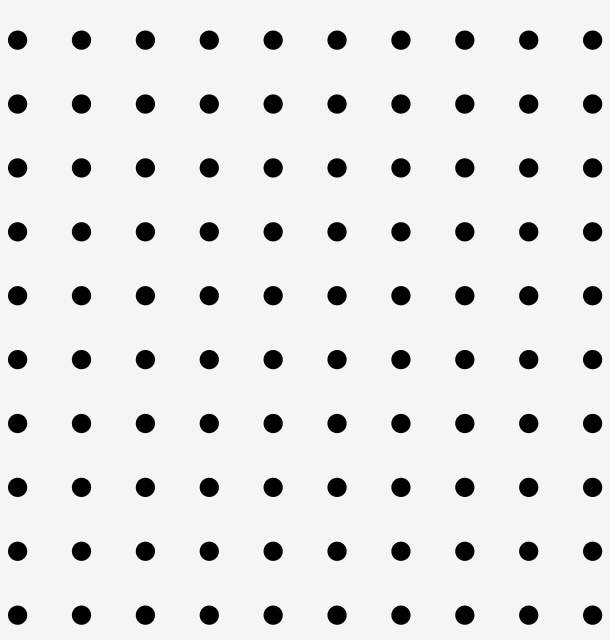
Reproduce this pattern procedurally as a Shadertoy shader.

```glsl
// Square grid of black dots on a pale grey ground, ten across and ten down.

void mainImage(out vec4 fragColor, in vec2 fragCoord) {
    // Canvas height is one unit
    vec2 position = fragCoord / iResolution.y;
    float pixel = 1.0 / iResolution.y;

    // Offset from the nearest dot centre
    float spacing = 0.09983;
    vec2 firstDot = vec2(0.0275, 0.0388);
    vec2 offset = (fract((position - firstDot) / spacing + 0.5) - 0.5) * spacing;

    // Dot with a one-pixel smooth edge
    float edgeDistance = length(offset) - 0.0150;
    float coverage = clamp(0.5 - edgeDistance / pixel, 0.0, 1.0);

    vec3 ground = vec3(0.962);
    vec3 ink = vec3(0.0);
    fragColor = vec4(mix(ground, ink, coverage), 1.0);
}
```
